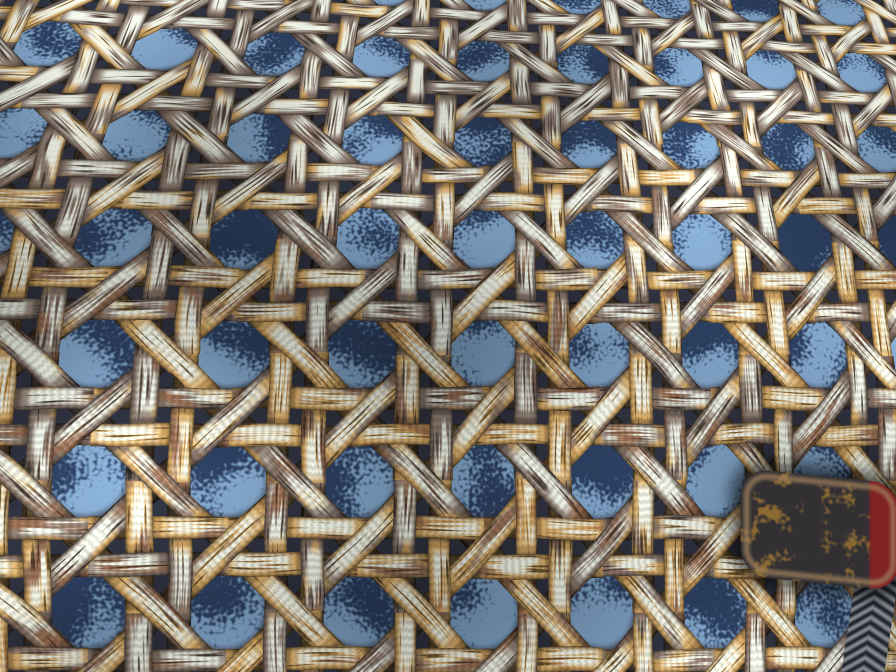
A Shadertoy shader for this texture:

```glsl
// Woven cane seat seen at a slant: paired uprights and rails, with two sets of
// diagonals, leave octagonal holes over slate cloth. Each strand has a wavy
// height, the highest strand wins; a lacquered toggle lies at the lower right.

float hash(vec2 p) {
    vec3 q = fract(p.xyx * 0.1031);
    q += dot(q, q.yzx + 33.33);
    return fract((q.x + q.y) * q.z);
}

float gradientDot(vec2 corner, vec2 f) {
    float a = 6.2832 * hash(corner);
    return dot(vec2(cos(a), sin(a)), f);
}

float gradientNoise(vec2 p) {
    vec2 i = floor(p), f = p - i;
    vec2 w = f * f * f * (f * (f * 6.0 - 15.0) + 10.0);
    vec2 e = vec2(1.0, 0.0);
    return mix(mix(gradientDot(i, f), gradientDot(i + e, f - e), w.x),
               mix(gradientDot(i + e.yx, f - e.yx), gradientDot(i + 1.0, f - 1.0), w.x), w.y);
}

// Canvas position to weave position; holes sit on whole numbers.
vec2 weavePosition(vec2 uv) {
    float u = uv.y - 0.0885;
    float far = max(u, 0.0);
    u += 0.1 * (uv.x - 0.5) * pow(far, 4.0);
    float x = uv.x - 0.54;
    return vec2(3.0 + x * (7.39 + 1.35 * x) * (1.0 + 0.37 * far * far * far),
                5.1 * u + 1.75 * pow(max(u, 0.0), 4.0));
}

// Colour of one cane strip; edge runs -1 to 1 over its width.
vec3 caneColour(float edge, float along, float height, vec2 id, float age) {
    float pick = hash(id);
    float stain = gradientNoise(vec2(along * 2.6, edge * 0.7) + id * 7.3);
    float grain = gradientNoise(vec2(along * 3.0, edge * 5.0) + id * 3.7);
    vec3 c = mix(vec3(0.49, 0.43, 0.39), vec3(0.76, 0.60, 0.36),
                 smoothstep(0.3, 0.65, pick + stain * 1.2 - age * 0.3));
    c = mix(c, vec3(0.56, 0.33, 0.18), smoothstep(0.1, 0.45, -stain) * 0.5 * (1.0 - age));

    // Cool sheen along the crown, fine cross ridges and dark splits.
    float crown = 1.0 - smoothstep(0.4, 0.95, abs(edge - 0.12));
    float gloss = smoothstep(-0.3, 0.15, grain + stain * 0.6 + 0.3 * (hash(id + 9.0) - 0.4));
    c = mix(c, vec3(0.85, 0.87, 0.83), 0.95 * crown * gloss * smoothstep(-0.1, 0.55, height));
    c *= 1.0 + 0.08 * sin(along * 110.0 + grain * 3.0) * (1.0 - age);
    c *= 1.0 - 0.5 * smoothstep(0.22, 0.45, -grain);

    // Rounded sides, and shade where the strip dives under another.
    c *= mix(0.45, 1.0, 1.0 - pow(abs(edge), 6.0));
    return c * mix(0.4, 1.04, smoothstep(-0.75, 0.1, height));
}

void layStrand(inout vec4 top, float height, float across, float along,
               float halfWidth, vec2 id, float age) {
    float edge = across / (halfWidth * (0.92 + 0.16 * hash(id + 5.0)));
    if (abs(edge) < 1.0 && height > top.w)
        top = vec4(caneColour(edge, along, height, id, age), height);
}

vec3 weave(vec2 uv) {
    vec2 p = weavePosition(uv);
    p += 0.035 * vec2(gradientNoise(p * 1.4), gradientNoise(p * 1.4 + 40.0));
    float age = smoothstep(0.45, 0.95, uv.y);

    // Cloth in the holes: a pale bloom on each, fine lint, dim rim.
    vec2 hole = floor(p + 0.5), fromHole = p - hole;
    float lint = 0.9 * gradientNoise(p * 2.1) + 0.5 * gradientNoise(p * 31.0)
               + 0.5 * hash(hole + 17.0) - 0.7 * fromHole.y;
    vec3 cloth = mix(vec3(0.16, 0.23, 0.35), vec3(0.47, 0.60, 0.73), smoothstep(0.0, 0.42, lint));
    cloth = mix(cloth, vec3(0.17, 0.18, 0.23),
                smoothstep(0.25, 0.36, length(fromHole + vec2(0.02, -0.03))));
    vec4 top = vec4(cloth, -9.0);

    // Paired uprights and rails, woven over and under like a checkerboard.
    vec2 cell = floor(p), q = p - cell - 0.5;
    vec2 wave = sin(6.2832 * q);
    for (float side = -1.0; side < 2.0; side += 2.0) {
        layStrand(top, -side * wave.y, q.x - side * 0.142, p.y, 0.094,
                  cell * 2.0 + vec2(side, 31.0), age);
        layStrand(top, side * wave.x, q.y - side * 0.142, p.x, 0.087,
                  cell * 2.0 + vec2(67.0, side), age);
    }

    // Falling diagonals ride over uprights, rising ones over rails.
    float lift = 0.5 * (cos(6.2832 * q.x) - cos(6.2832 * q.y));
    layStrand(top, lift, (fract(p.x + p.y) - 0.5) * 0.707, (p.x - p.y) * 0.707, 0.095,
              floor(p + vec2(0.0, 0.5)) + 113.0, age);
    layStrand(top, -lift, (fract(p.y - p.x) - 0.5) * 0.707, (p.x + p.y) * 0.707, 0.095,
              floor(p + vec2(0.5, 0.0)) + 211.0, age);

    // Uneven window light, strongest at the far right.
    float light = 0.97 + 0.55 * gradientNoise(uv * vec2(3.2, 2.6) + 3.0)
                + 0.16 * (uv.x - 0.5) * uv.y;
    return top.rgb * light;
}

float roundBox(vec2 p, vec2 size, float radius) {
    vec2 d = abs(p) - size + radius;
    return length(max(d, 0.0)) + min(max(d.x, d.y), 0.0) - radius;
}

// Dark toggle with a red end, hanging on a ribbed cord.
void addToggle(inout vec3 c, vec2 uv) {
    vec2 k = (uv - vec2(0.915, 0.212)) * vec2(1.333, 1.0);
    float cord = abs(k.x - 0.075 - 0.15 * (k.y + 0.14)) - 0.032;
    if (cord < 0.0 && k.y < 0.0)
        c = mix(vec3(0.12, 0.13, 0.17), vec3(0.52, 0.54, 0.56),
                0.5 + 0.5 * sin(k.y * 420.0 + abs(cord + 0.032) * 260.0));
    k.y += 0.1 * k.x;
    float body = roundBox(k, vec2(0.118, 0.08), 0.042);
    c *= mix(0.4, 1.0, smoothstep(-0.01, 0.035, body));
    if (body < 0.0) {
        float wear = gradientNoise(k * 28.0) + 0.4 * gradientNoise(k * 130.0);
        c = mix(vec3(0.20, 0.19, 0.20), vec3(0.55, 0.42, 0.20), smoothstep(0.1, 0.45, wear));
        c = mix(c, vec3(0.50, 0.13, 0.14), smoothstep(0.07, 0.078, k.x));
        c = mix(c, vec3(0.62, 0.50, 0.36), 0.7 * smoothstep(0.009, 0.0, abs(body + 0.009)));
    }
}

void mainImage(out vec4 fragColor, in vec2 fragCoord) {
    vec3 sum = vec3(0.0);
    for (int i = 0; i < 9; i++) {  // smooth edges with 3 by 3 samples
        vec2 uv = (fragCoord + (vec2(i % 3, i / 3) - 1.0) / 3.0) / iResolution.xy;
        vec3 c = weave(uv);
        addToggle(c, uv);
        sum += c;
    }
    fragColor = vec4(sum / 9.0, 1.0);
}
```
